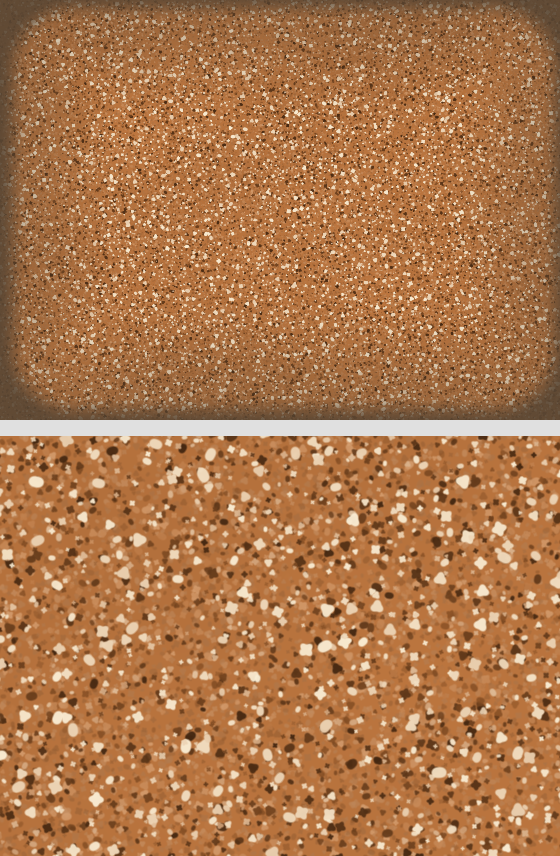
Top, the full canvas; bottom, a detail of the centre.
A Shadertoy shader for this texture:

```glsl
// Speckled cork-like ground: fine brown mottling strewn with dark, tan and
// cream grains. Each layer is a jittered cell grid of wobbly discs, drawn
// from fine to coarse, then faded to a dusty brown around the border.

#define GROUND      vec3(0.72, 0.45, 0.24)
#define UMBER       vec3(0.30, 0.17, 0.07)
#define RUST        vec3(0.53, 0.31, 0.14)
#define TAN         vec3(0.80, 0.60, 0.43)
#define CREAM       vec3(0.98, 0.93, 0.83)
#define DUST        vec3(0.34, 0.27, 0.20)
#define SOFTNESS    0.0021
#define WOBBLE      0.16
#define CORNER      0.17
#define RIM_WIDTH   0.055
#define HAZE_WIDTH  0.30

// Four random values per cell
vec4 hash4(vec3 cell) {
    vec4 q = fract(cell.xyzx * vec4(0.1031, 0.1030, 0.0973, 0.1099));
    q += dot(q, q.wzxy + 33.33);
    return fract((q.xxyz + q.yzzw) * q.zywx);
}

// Scatter grains over the colour; radii are in cell units
void scatter(inout vec3 color, vec2 p, float cells, float seed, float share,
             vec2 radii, vec3 tintA, vec3 tintB, float opacity, float soft) {
    vec2 grid = p * cells;
    vec2 home = floor(grid);
    float edge = soft * cells * 0.5;
    for (int y = -1; y <= 1; y++)
    for (int x = -1; x <= 1; x++) {
        vec2 cell = home + vec2(x, y);
        vec4 place = hash4(vec3(cell + 17.0, seed));
        if (place.z > share) continue;
        vec4 look = hash4(vec3(cell + 71.0, seed + 5.0));
        vec2 offset = grid - cell - place.xy;
        float angle = atan(offset.y, offset.x + 1e-5);
        float radius = mix(radii.x, radii.y, look.x * look.x);
        radius *= 1.0 + WOBBLE * sin(angle * (2.0 + floor(look.w * 3.0)) + look.z * 6.28);
        float cover = smoothstep(-edge, edge, radius - length(offset));
        color = mix(color, mix(tintA, tintB, look.y), cover * opacity);
    }
}

// Slow uneven light from layered sines
float drift(vec2 p) {
    return sin(p.x * 7.0 + 2.0 * sin(p.y * 5.0)) * 0.5
         + sin(p.y * 13.0 - p.x * 9.0 + 1.3) * 0.3
         + sin(p.x * 23.0 + p.y * 19.0) * 0.2;
}

// Inward distance from a rounded border, slightly deeper at left and bottom
float borderDepth(vec2 p, float aspect) {
    vec2 halfSize = vec2(aspect, 1.0) * 0.5;
    vec2 q = abs(p - halfSize - vec2(0.010, 0.003)) - halfSize + CORNER;
    return CORNER - length(max(q, 0.0)) - min(max(q.x, q.y), 0.0);
}

void mainImage(out vec4 fragColor, in vec2 fragCoord) {
    vec2 p = fragCoord / iResolution.y;
    float aspect = iResolution.x / iResolution.y;
    float soft = max(SOFTNESS, 1.0 / iResolution.y);

    // Ground and fine mottling
    vec3 color = GROUND * (1.0 + 0.03 * drift(p));
    scatter(color, p, 185.0, 1.0, 0.75, vec2(0.25, 0.55),
            RUST, TAN, 0.55, soft);

    // Tan and dark grains
    scatter(color, p, 112.0, 11.0, 0.45, vec2(0.18, 0.40),
            GROUND, TAN * 1.06, 0.80, soft);
    scatter(color, p, 130.0, 23.0, 0.32, vec2(0.20, 0.40),
            UMBER, RUST, 0.80, soft);
    scatter(color, p, 76.0, 37.0, 0.46, vec2(0.14, 0.31),
            UMBER * 0.8, RUST * 0.85, 0.92, soft);

    // Cream grains, small then large
    scatter(color, p, 128.0, 41.0, 0.28, vec2(0.17, 0.36),
            TAN, CREAM, 0.90, soft);
    scatter(color, p, 71.0, 59.0, 0.52, vec2(0.13, 0.37),
            mix(TAN, CREAM, 0.6), CREAM, 0.97, soft);

    // Wide haze and narrow dusty rim
    float depth = borderDepth(p, aspect);
    float haze = 0.30 * (1.0 - smoothstep(0.0, HAZE_WIDTH, depth));
    float rim = 0.85 * (1.0 - smoothstep(-0.012, RIM_WIDTH, depth));
    color = mix(color, DUST, 1.0 - (1.0 - haze) * (1.0 - rim));

    fragColor = vec4(clamp(color, 0.0, 1.0), 1.0);
}
```
